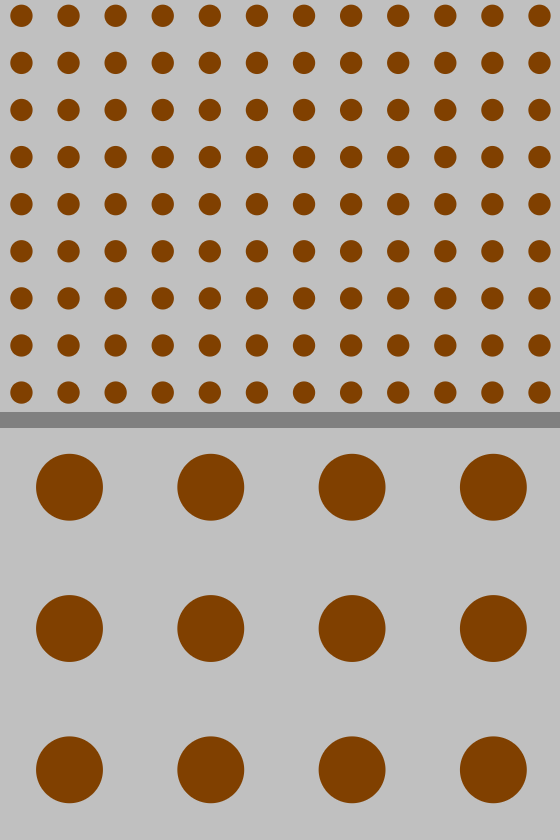
Top, the full canvas; bottom, a detail of the centre.
This pattern is drawn by a Shadertoy shader. Its source:

```glsl
// Lengths are fractions of the canvas width
const float PITCH = 0.0841;                       // spacing between dot centres
const float RADIUS = 0.0199;
const vec2 FIRST_CENTRE = vec2(0.0383, 0.0282);   // from the top left corner
const vec3 GROUND_COLOUR = vec3(0.753);
const vec3 DOT_COLOUR = vec3(0.502, 0.251, 0.0);

// Signed distance to the nearest dot of a square grid
float dotGridDistance(vec2 p) {
    vec2 cell = fract((p - FIRST_CENTRE) / PITCH + 0.5) - 0.5;
    return length(cell) * PITCH - RADIUS;
}

void mainImage(out vec4 fragColor, in vec2 fragCoord) {
    // Measure downwards from the top left
    vec2 p = vec2(fragCoord.x, iResolution.y - fragCoord.y) / iResolution.x;

    // One pixel of edge smoothing
    float pixel = 1.0 / iResolution.x;
    float coverage = clamp(0.5 - dotGridDistance(p) / pixel, 0.0, 1.0);

    fragColor = vec4(mix(GROUND_COLOUR, DOT_COLOUR, coverage), 1.0);
}
```
